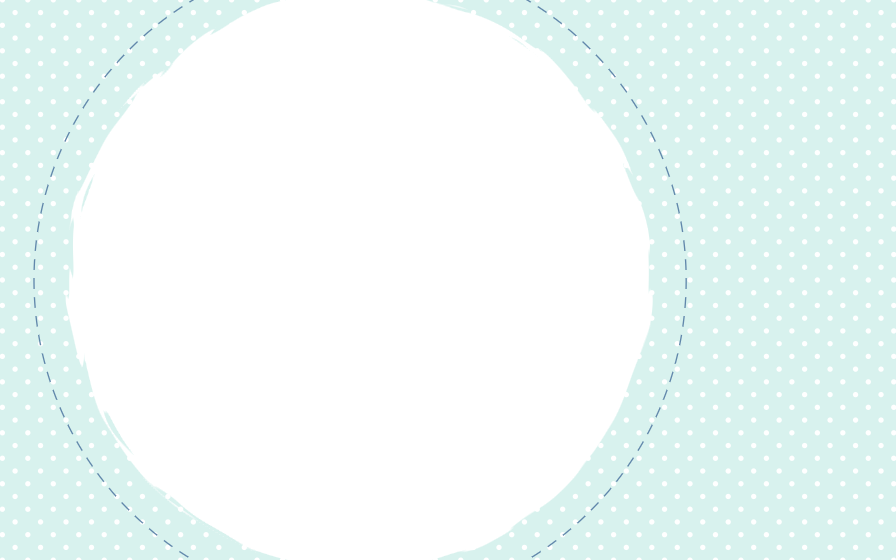
A Shadertoy shader for this background:

```glsl
// A white brushed disc inside a dashed ring on a pale mint polka-dot ground.
// Dots are a staggered lattice, dashes repeat by angle, and the dry-brush
// rim comes from gradient noise stretched along the circumference.

#define CENTER vec2(0.643, 0.5)
#define DISC_RADIUS 0.518
#define RING_RADIUS 0.5823
#define DASH_COUNT 108.0
#define DASH_HALF_SIZE vec2(0.0012, 0.0094)
#define DOT_ORIGIN vec2(0.0042, 0.5)
#define DOT_PITCH 0.04548
#define DOT_RADIUS 0.0047
#define STREAK_SCALE vec2(5.0, 110.0)
#define MINT vec3(0.847, 0.949, 0.933)
#define DASH_BLUE vec3(0.38, 0.53, 0.67)

const float TAU = 6.2831853;

vec2 hashGradient(vec2 cell) {
    float h = fract(sin(dot(cell, vec2(127.1, 311.7))) * 43758.5);
    return vec2(cos(TAU * h), sin(TAU * h));
}

float gradientNoise(vec2 p) {
    vec2 i = floor(p), f = fract(p);
    vec2 u = f * f * f * (f * (f * 6.0 - 15.0) + 10.0);
    vec2 e = vec2(0.0, 1.0);
    float low = mix(dot(hashGradient(i), f),
                    dot(hashGradient(i + e.yx), f - e.yx), u.x);
    float high = mix(dot(hashGradient(i + e.xy), f - e.xy),
                     dot(hashGradient(i + e.yy), f - e.yy), u.x);
    return mix(low, high, u.y);
}

// Coverage of a shape from its signed distance and the pixel size
float cover(float dist, float pixel) {
    return clamp(0.5 - dist / pixel, 0.0, 1.0);
}

// Two interleaved square lattices of dots
float dotDistance(vec2 p) {
    vec2 q = (p - DOT_ORIGIN) / DOT_PITCH;
    float corner = length(q - floor(q + 0.5));
    float middle = length(fract(q) - 0.5);
    return min(corner, middle) * DOT_PITCH - DOT_RADIUS;
}

// Dashes mirrored about the vertical axis of the ring
float dashDistance(vec2 p) {
    float turn = atan(p.y, abs(p.x)) + 0.0107;
    float along = fract(turn * DASH_COUNT / TAU + 0.5) - 0.5;
    along *= TAU * RING_RADIUS / DASH_COUNT;
    vec2 q = abs(vec2(length(p) - RING_RADIUS, along)) - DASH_HALF_SIZE;
    return max(q.x, q.y);
}

// Disc edge broken into long strokes, roughest at the upper left
float brushDistance(vec2 p) {
    float r = length(p);
    float angle = atan(p.x, p.y);
    float drift = 0.006 * sin(angle * 7.0 + 1.0);
    float streak = gradientNoise(vec2(angle, r + drift) * STREAK_SCALE);
    float wobble = gradientNoise(vec2(angle * 6.0, 4.5));
    float upperLeft = 0.5 + 0.5 * dot(p / max(r, 0.001), vec2(-0.8, 0.6));
    float roughness = mix(0.009, 0.023, upperLeft);
    return r - DISC_RADIUS - roughness * streak - 0.005 * wobble;
}

void mainImage(out vec4 fragColor, in vec2 fragCoord) {
    float pixel = 1.0 / iResolution.y;
    vec2 p = fragCoord * pixel;
    vec2 local = p - CENTER;

    // Dotted ground
    vec3 color = mix(MINT, vec3(1.0), cover(dotDistance(p), pixel));

    // Brushed disc, softened by the local slope of its distance
    float brush = brushDistance(local);
    color = mix(color, vec3(1.0), cover(brush, max(fwidth(brush), pixel)));

    // Dashed ring
    color = mix(color, DASH_BLUE, cover(dashDistance(local), pixel));

    fragColor = vec4(color, 1.0);
}
```
